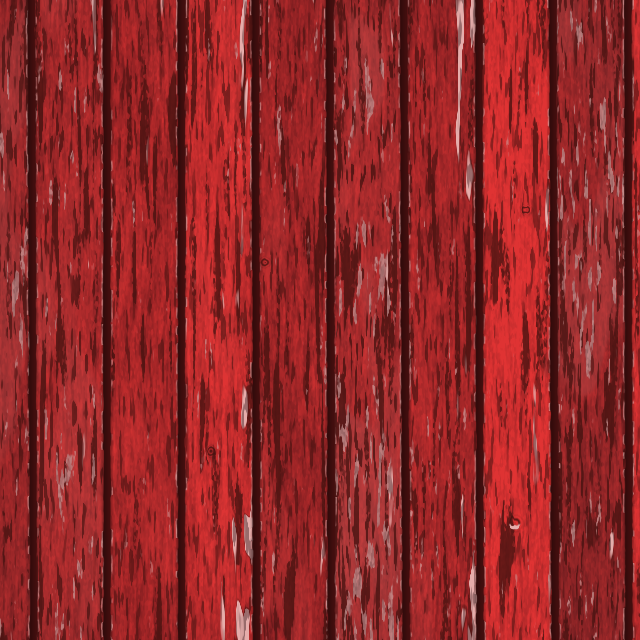
Give the GLSL for this texture, as a WebGL 2 fragment shader.

```glsl
#version 300 es
precision highp float;
uniform vec2 u_resolution;
out vec4 fragColor;

const float PITCH = 0.1164;
const float FIRST_GAP = 0.0508;
const float GAP_HALF = 0.0060;

const vec3 GAP = vec3(0.23, 0.05, 0.05);
const vec3 CRACK = vec3(0.27, 0.07, 0.06);
const vec3 DEEP = vec3(0.45, 0.10, 0.11);
const vec3 BRIGHT = vec3(0.84, 0.19, 0.19);
const vec3 DUSTY = vec3(0.62, 0.31, 0.31);
const vec3 BARE = vec3(0.60, 0.42, 0.42);
const vec3 PALE = vec3(0.90, 0.68, 0.67);

// Character of each board, left to right
const float TONE[10] = float[](0.36, 0.52, 0.50, 0.80, 0.45, 0.55, 0.54, 0.92, 0.36, 0.80);
const float WEAR[10] = float[](0.75, 0.60, 0.12, 0.15, 0.28, 0.95, 0.32, 0.04, 0.80, 0.10);
const float PEEL[10] = float[](0.35, 0.50, 0.25, 0.85, 0.15, 0.30, 1.00, 0.12, 0.30, 0.10);

// Knots: centre and radius
const vec3 KNOTS[4] = vec3[](vec3(0.805, 0.183, 0.012), vec3(0.330, 0.295, 0.008),
                             vec3(0.415, 0.590, 0.008), vec3(0.822, 0.672, 0.007));

float hash(vec2 p) {
    vec3 q = fract(p.xyx * 0.1031);
    q += dot(q, q.yzx + 33.33);
    return fract((q.x + q.y) * q.z);
}

// Cellular noise with softly blended cell values
float cells(vec2 p) {
    vec2 base = floor(p);
    float sum = 0.0, total = 0.0;
    for (int j = -1; j <= 1; j++)
        for (int i = -1; i <= 1; i++) {
            vec2 id = base + vec2(i, j);
            vec2 d = id + vec2(hash(id + 7.3), hash(id + 41.7)) - p;
            float w = exp(-7.0 * dot(d, d));
            sum += w * hash(id);
            total += w;
        }
    return sum / total;
}

// Slow layered sines, about -1 to 1
float sway(float v, float seed) {
    return 0.5 * sin(v * 9.0 + seed * 2.1) + 0.3 * sin(v * 23.0 + seed * 4.7) + 0.2 * sin(v * 51.0 + seed);
}

// Bends grain sideways around a knot
float knotBend(vec2 uv, vec3 knot) {
    vec2 d = (uv - knot.xy) / (knot.z * vec2(1.2, 2.5));
    return -0.5 * (uv.x - knot.x) * exp(-dot(d, d));
}

// Dark rings and a pale lower crescent
vec3 addKnot(vec3 color, vec2 uv, vec3 knot, float grain) {
    vec2 d = (uv - knot.xy) / knot.z;
    float r = length(d * vec2(1.0, 1.1)) + 0.6 * (grain - 0.5);
    float ring = (0.5 + 0.5 * cos(r * 9.0)) * (1.0 - smoothstep(0.7, 1.5, r));
    color = mix(color, CRACK, 0.8 * ring);
    float big = smoothstep(0.009, 0.012, knot.z);
    float crescent = smoothstep(0.35, 0.55, r) * (1.0 - smoothstep(0.8, 1.0, r)) * smoothstep(0.0, 0.4, -d.y);
    return mix(color, PALE, big * crescent);
}

void main() {
    vec2 uv = gl_FragCoord.xy / u_resolution;
    float aa = 0.8 / u_resolution.x;

    // Nearest gap, leaning slightly, and the board beside it
    float gap = floor((uv.x - FIRST_GAP) / PITCH + 0.5);
    float lean = (hash(vec2(gap, 3.0)) - 0.2) * 0.007 * (0.5 - uv.y);
    float offset = uv.x - FIRST_GAP - gap * PITCH - lean;
    float board = gap + step(0.0, offset);
    int index = clamp(int(board), 0, 9);
    float across = (uv.x - FIRST_GAP) / PITCH - board + 1.0;
    float rough = cells(vec2(board * 13.0 + offset * 60.0, uv.y * 75.0));
    float edge = abs(offset) - GAP_HALF - 0.0022 * (rough - 0.5);

    // Grain coordinates
    vec2 p = uv;
    for (int i = 0; i < 4; i++) p.x += knotBend(uv, KNOTS[i]);
    p.x += 0.0012 * sway(uv.y, board);
    p.y += board * 5.37;
    float fine = cells(p * vec2(270.0, 34.0));
    float speck = cells(p * vec2(400.0, 150.0) + 19.0);
    float streak = cells(p * vec2(150.0, 8.0) + 31.0);
    float cloud = cells(p * vec2(22.0, 6.0) + 53.0);
    float flake = cells(p * vec2(210.0, 26.0) + 71.0);
    float strip = cells(p * vec2(125.0, 13.0) + 97.0);

    // Paint tone, darker toward the ends
    float wear = WEAR[index];
    float ends = pow(abs(uv.y * 2.0 - 1.0), 3.0);
    float tone = TONE[index] + 0.30 * (cloud - 0.5) - 0.14 * ends;
    tone += 0.42 * (fine - 0.5) + 0.30 * (speck - 0.5) + 0.28 * (streak - 0.5);
    vec3 color = mix(DEEP, BRIGHT, clamp(tone, -0.25, 1.1));
    color = mix(color, DUSTY, wear * (0.12 + 0.30 * smoothstep(0.4, 0.75, cloud)));

    // Long cracks and short dark pores
    float crack = 1.0 - smoothstep(0.13, 0.27, streak + 0.15 * (speck - 0.5));
    float pore = 1.0 - smoothstep(0.14, 0.28, fine);
    color = mix(color, CRACK, max(0.75 * crack, (0.45 + 0.3 * wear) * pore));

    // Worn flecks of bare wood
    float worn = wear * (0.55 + 0.45 * sway(uv.y, board + 2.0) + 0.7 * (cloud - 0.3));
    float limit = 0.96 - 0.26 * clamp(worn, 0.0, 1.0);
    float fleck = smoothstep(limit, limit + 0.12, flake + 0.12 * (speck - 0.5));
    color = mix(color, mix(BARE, PALE, 0.6 * speck), 0.8 * fleck);

    // Peeling strips, heavier on the right side and lower down
    float side = smoothstep(0.48, 0.90, across);
    float peel = PEEL[index] * side * (0.62 + 0.38 * smoothstep(0.35, 0.0, uv.y));
    float peelLimit = 1.0 - 0.36 * peel;
    float lifted = smoothstep(peelLimit, peelLimit + 0.07, strip + 0.10 * (flake - 0.5));
    float shadow = smoothstep(peelLimit - 0.09, peelLimit, strip) * peel;
    color = mix(color, CRACK, 0.5 * shadow);
    color = mix(color, mix(BARE, PALE, smoothstep(0.25, 0.6, fine)), lifted);

    for (int i = 0; i < 4; i++) color = addKnot(color, uv, KNOTS[i], fine);

    // Chipped pale rim, then the gap
    float chip = smoothstep(0.50, 0.75, rough + 0.18 * sway(uv.y, gap) + 0.12 * step(offset, 0.0));
    float rim = 1.0 - smoothstep(0.0010, 0.0034, edge);
    color = mix(color, mix(DUSTY, PALE, speck), 0.75 * rim * chip);
    color *= 0.78 + 0.22 * smoothstep(0.0, 0.006, edge + 0.003 * chip);
    vec3 hollow = GAP * (0.85 + 0.3 * smoothstep(-GAP_HALF, GAP_HALF, offset));
    color = mix(hollow, color, smoothstep(-aa, aa, edge));
    fragColor = vec4(color, 1.0);
}
```
